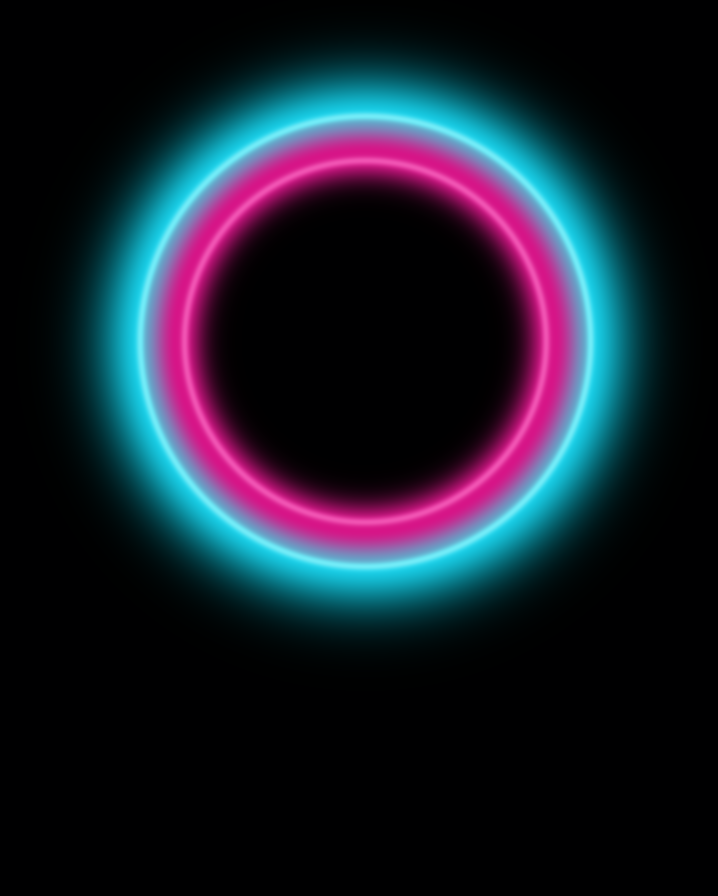
Reproduce this background procedurally as a WebGL 2 fragment shader.

```glsl
#version 300 es
precision highp float;

uniform vec2 u_resolution;
out vec4 fragColor;

// Layout: centre as a fraction of the canvas, lengths in canvas heights
const vec2 CENTRE = vec2(0.509, 0.619);
const float OUTER_RADIUS = 0.2513;
const float INNER_RADIUS = 0.2018;
const float CORE_WIDTH = 0.0046;
const float SEAM_WIDTH = 0.005;
const float OUTER_GLOW = 0.0482;
const float INNER_GLOW = 0.0220;
const float GLOW_POWER = 1.7;

// Colours
const vec3 BACKGROUND = vec3(0.0, 0.001, 0.002);
const vec3 CYAN = vec3(0.10, 0.83, 0.93);
const vec3 CYAN_CORE = vec3(0.47, 0.94, 0.98);
const vec3 HAZE = vec3(0.36, 0.68, 0.80);
const vec3 MAGENTA = vec3(0.84, 0.08, 0.53);
const vec3 MAGENTA_CORE = vec3(0.96, 0.37, 0.73);

// Soft fade that starts at the edge and grows with distance
float falloff(float dist, float width) {
    return exp(-pow(max(dist, 0.0) / width, GLOW_POWER));
}

// Thin bright line along a circle
float core(float dist) {
    float x = dist / CORE_WIDTH;
    return exp(-x * x);
}

void main() {
    vec2 p = (gl_FragCoord.xy - CENTRE * u_resolution) / u_resolution.y;
    float radius = length(p);
    float outerDist = radius - OUTER_RADIUS;
    float innerDist = radius - INNER_RADIUS;

    // Band between the rings blends from magenta to a pale haze
    float across = innerDist / (OUTER_RADIUS - INNER_RADIUS);
    vec3 colour = mix(MAGENTA, HAZE, smoothstep(0.2, 1.0, across));
    colour = mix(colour, CYAN, smoothstep(-SEAM_WIDTH, SEAM_WIDTH, outerDist));

    // Red fades sooner than green and blue in the outer halo
    float halo = falloff(outerDist, OUTER_GLOW);
    float hollow = falloff(-innerDist, INNER_GLOW);
    colour *= vec3(halo * halo, halo, halo) * hollow;

    // Bright ring lines
    colour = mix(colour, MAGENTA_CORE, 0.85 * core(innerDist));
    colour = mix(colour, CYAN_CORE, 0.9 * core(outerDist));

    fragColor = vec4(max(colour, BACKGROUND), 1.0);
}
```
